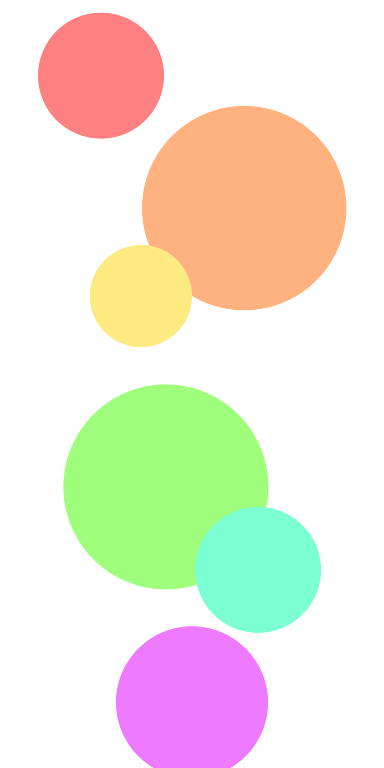
Reproduce this background procedurally as a Shadertoy shader.

```glsl
// Six flat pastel discs scattered down a white portrait canvas.

const int DISC_COUNT = 6;
const vec3 BACKGROUND = vec3(1.0);
const float EDGE_PIXELS = 1.0;

// Centre x, centre y and radius, in canvas widths, from back to front
const vec3 DISCS[DISC_COUNT] = vec3[DISC_COUNT](
    vec3(0.263, 1.803, 0.164),
    vec3(0.636, 1.458, 0.266),
    vec3(0.367, 1.229, 0.133),
    vec3(0.432, 0.732, 0.267),
    vec3(0.672, 0.516, 0.164),
    vec3(0.500, 0.171, 0.198)
);

const vec3 COLOURS[DISC_COUNT] = vec3[DISC_COUNT](
    vec3(1.00, 0.502, 0.502),  // coral
    vec3(1.00, 0.698, 0.502),  // apricot
    vec3(1.00, 0.914, 0.506),  // lemon
    vec3(0.624, 1.00, 0.490),  // lime
    vec3(0.486, 1.00, 0.824),  // aqua
    vec3(0.929, 0.478, 1.00)   // orchid
);

float circleDistance(vec2 point, vec3 disc) {
    return length(point - disc.xy) - disc.z;
}

void mainImage(out vec4 fragColor, in vec2 fragCoord) {
    vec2 point = fragCoord / iResolution.x;
    float halfEdge = 0.5 * EDGE_PIXELS / iResolution.x;
    vec3 colour = BACKGROUND;

    // Paint each disc over those behind it
    for (int i = 0; i < DISC_COUNT; i++) {
        float dist = circleDistance(point, DISCS[i]);
        float coverage = 1.0 - smoothstep(-halfEdge, halfEdge, dist);
        colour = mix(colour, COLOURS[i], coverage);
    }

    fragColor = vec4(colour, 1.0);
}
```
